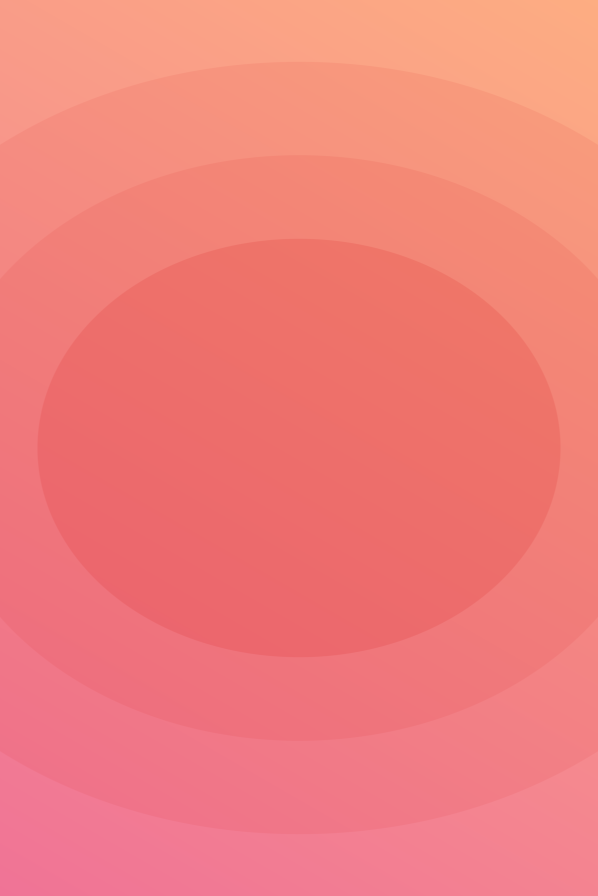
Give the GLSL for this background, as a Shadertoy shader.

```glsl
const vec3 PINK = vec3(0.941, 0.451, 0.588);
const vec3 APRICOT = vec3(0.992, 0.678, 0.510);
const vec3 CRIMSON = vec3(0.863, 0.184, 0.180);
const float GRADIENT_ANGLE = 1.0472;
const float ELLIPSE_STRETCH = 1.25;

// Position along a tilted gradient, 0 to 1 between opposite corners
float gradientPosition(vec2 p, vec2 halfSize, float angle) {
    vec2 direction = vec2(cos(angle), sin(angle));
    float reach = dot(halfSize, abs(direction));
    return clamp(0.5 + 0.5 * dot(p, direction) / reach, 0.0, 1.0);
}

// Smooth coverage of a wide ellipse with the given vertical radius
float ellipseMask(vec2 p, float radius, float stretch, float pixel) {
    float edgeDistance = length(p / vec2(stretch, 1.0)) - radius;
    return 1.0 - smoothstep(-0.7 * pixel, 0.7 * pixel, edgeDistance);
}

// Translucent ellipse laid over a base colour
vec3 tintEllipse(vec3 base, vec3 tint, float opacity, float mask) {
    return mix(base, tint, opacity * mask);
}

void mainImage(out vec4 fragColor, in vec2 fragCoord) {
    // Centred coordinates in canvas heights
    vec2 p = (fragCoord - 0.5 * iResolution.xy) / iResolution.y;
    vec2 halfSize = 0.5 * iResolution.xy / iResolution.y;
    float pixel = 1.0 / iResolution.y;

    // Diagonal backdrop
    vec3 color = mix(PINK, APRICOT, gradientPosition(p, halfSize, GRADIENT_ANGLE));

    // Nested ellipses, outermost first
    vec3 radii = vec3(0.431, 0.3268, 0.2335);
    vec3 opacities = vec3(0.10, 0.11, 0.19);
    for (int i = 0; i < 3; i++) {
        float mask = ellipseMask(p, radii[i], ELLIPSE_STRETCH, pixel);
        color = tintEllipse(color, CRIMSON, opacities[i], mask);
    }

    fragColor = vec4(color, 1.0);
}
```
